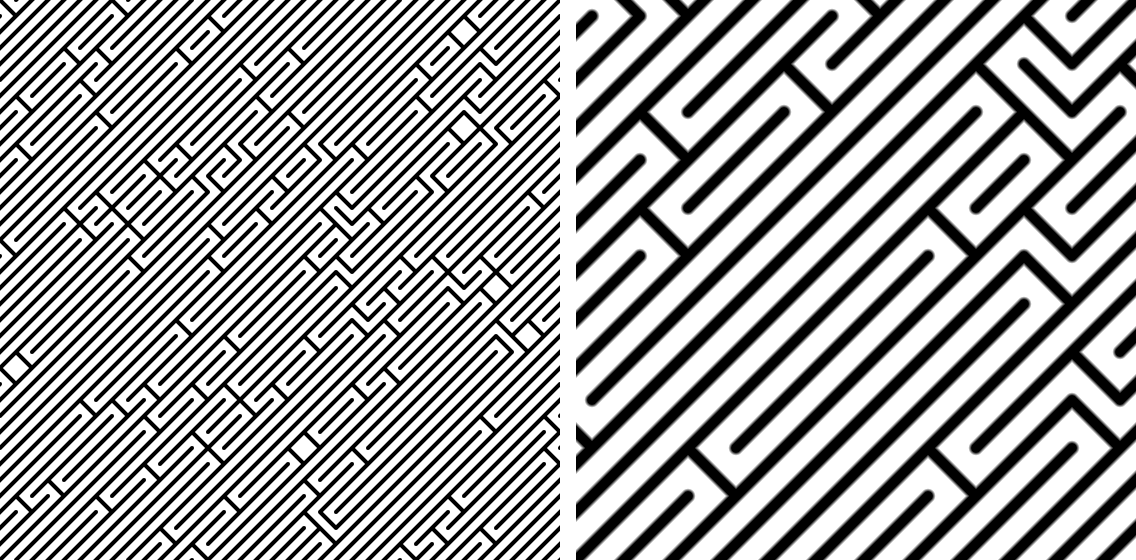
Left, the full canvas; right, a detail of the centre.
Reproduce this pattern procedurally as a three.js fragment shader.

```glsl
// Diagonal maze: every cell of a square grid holds one round-capped stroke,
// mostly rising to the right, with a random few falling instead.
// Distances to the strokes of the 3x3 nearest cells are merged; cells wrap.

varying vec2 vUv;

const float CELLS = 35.0;         // whole cells across the canvas
const float FALLING = 0.095;      // share of cells whose stroke falls
const float HALF_WIDTH = 0.125;   // half stroke width, in cells
const float EDGE = 1.0 / 512.0;   // width of the soft edge, in canvas units
const float SEED = 17.0;          // picks another arrangement
const vec3 INK = vec3(0.0);
const vec3 PAPER = vec3(1.0);

float hash(vec2 p) {
  vec3 q = fract(vec3(p.xyx) * 0.1031);
  q += dot(q, q.yzx + 33.33);
  return fract((q.x + q.y) * q.z);
}

float segmentDistance(vec2 p, vec2 a, vec2 b) {
  vec2 ab = b - a;
  float t = clamp(dot(p - a, ab) / dot(ab, ab), 0.0, 1.0);
  return length(p - a - ab * t);
}

// Distance from p to the stroke of one cell, in cells
float strokeDistance(vec2 p, vec2 cell) {
  float falls = step(hash(mod(cell, CELLS) + SEED), FALLING);
  vec2 start = cell + vec2(0.0, falls);
  vec2 end = cell + vec2(1.0, 1.0 - falls);
  return segmentDistance(p, start, end);
}

void main() {
  vec2 p = vUv * CELLS;
  vec2 home = floor(p);

  // Neighbours are included so that caps reach over cell borders
  float d = 2.0;
  for (int y = -1; y <= 1; y++) {
    for (int x = -1; x <= 1; x++) {
      d = min(d, strokeDistance(p, home + vec2(float(x), float(y))));
    }
  }

  // Linear coverage ramp across the stroke edge
  float ink = clamp(0.5 + (HALF_WIDTH - d) / (EDGE * CELLS), 0.0, 1.0);
  gl_FragColor = vec4(mix(PAPER, INK, ink), 1.0);
}
```
